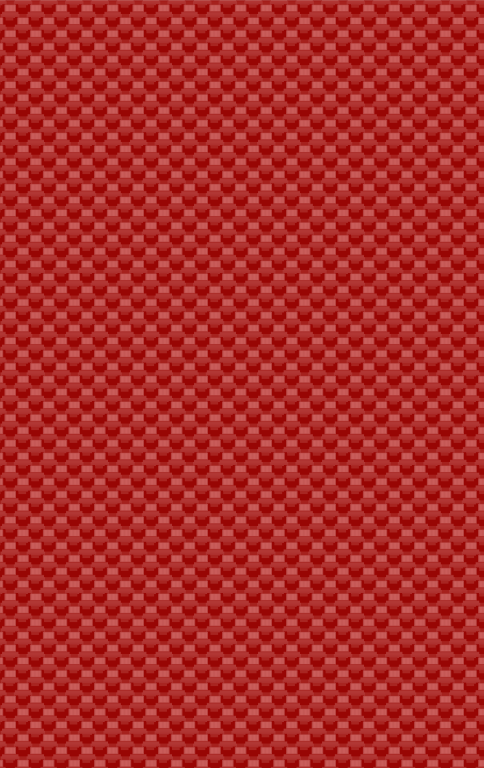
Write a Shadertoy shader that draws this pattern.

```glsl
// Red basket weave: staggered pale squares between dark notched stitches.

// Soft coverage of a box given by its centre and half size.
float box(vec2 p, vec2 center, vec2 halfSize, float blur) {
    vec2 q = abs(p - center) - halfSize;
    vec2 cover = clamp(0.5 - q / blur, 0.0, 1.0);
    return cover.x * cover.y;
}

// Paints one row of stitches; p.y starts at the row base.
vec3 paintRow(vec3 color, vec2 p, float blur) {
    const vec3 dark = vec3(0.597, 0.022, 0.015);
    vec2 square = vec2(fract(p.x) - 0.5, p.y);
    vec2 stitch = vec2(fract(p.x + 0.5) - 0.5, p.y);
    vec2 shoulder = vec2(abs(stitch.x), stitch.y);

    // Raised cap above the stitch, brightest along its top
    vec3 cap = mix(vec3(0.675, 0.185, 0.175), vec3(0.695, 0.215, 0.205), smoothstep(0.26, 0.42, p.y));
    color = mix(color, cap, box(stitch, vec2(0.0, 0.36), vec2(0.36, 0.115), blur));

    // Dark stitch: body, raised shoulders and a narrower lip hanging below
    color = mix(color, dark, box(stitch, vec2(0.0, 0.12), vec2(0.28, 0.125), blur));
    color = mix(color, dark, box(shoulder, vec2(0.25, 0.24), vec2(0.06, 0.045), blur));
    color = mix(color, dark, box(stitch, vec2(0.0, -0.045), vec2(0.18, 0.05), blur));

    // Notch set slightly left in the top of the stitch
    color = mix(color, vec3(0.66, 0.145, 0.13), box(stitch, vec2(-0.03, 0.21), vec2(0.15, 0.06), blur));

    // Pale square with a dimmer rim and faint vertical threads
    vec3 pale = vec3(0.78, 0.355, 0.345) + 0.012 * sin(square.x * 42.0);
    color = mix(color, vec3(0.715, 0.26, 0.25), box(square, vec2(0.0, 0.13), vec2(0.225, 0.135), blur));
    return mix(color, pale, box(square, vec2(0.0, 0.13), vec2(0.185, 0.115), blur));
}

// Full weave at one point: shaded ground, then the rows that overlap here.
vec3 weaveColor(vec2 p, float blur) {
    vec3 color = vec3(0.65, 0.13, 0.115);
    float row = floor(p.y * 2.0);
    for (float k = -1.0; k <= 1.0; k++) {
        float r = row + k;
        color = paintRow(color, p + vec2(0.5 * mod(r, 2.0), -0.5 * r), blur);
    }
    return color;
}

void mainImage(out vec4 fragColor, in vec2 fragCoord) {
    float pixel = 30.0 / iResolution.y;
    vec2 weave = fragCoord * pixel - vec2(0.4, 0.05);

    // Average a 4 by 4 grid so that the fine rows do not beat with the canvas
    vec3 color = vec3(0.0);
    for (float i = 0.0; i < 16.0; i++) {
        vec2 offset = (vec2(mod(i, 4.0), floor(i / 4.0)) - 1.5) / 4.0;
        color += weaveColor(weave + offset * pixel, pixel / 4.0) / 16.0;
    }

    // Thin pale selvedge along the top
    float edge = smoothstep(0.998, 0.9995, fragCoord.y / iResolution.y);
    fragColor = vec4(mix(color, vec3(0.74, 0.4, 0.39), 0.5 * edge), 1.0);
}
```
